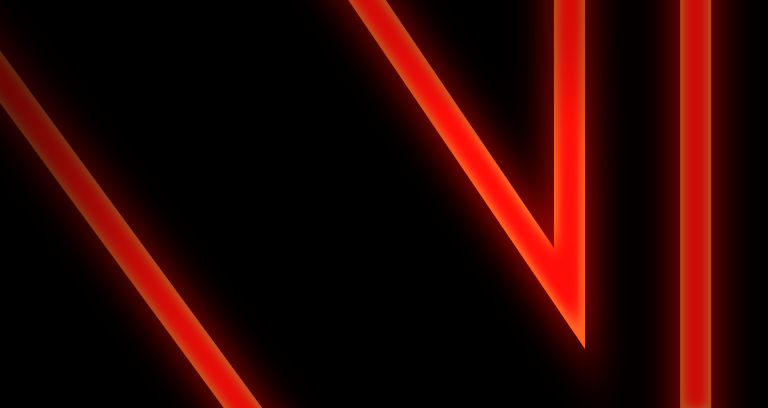
A WebGL 1 fragment shader for this background:

```glsl
precision highp float;
// Neon beams on black: a slanted bar, a sharp chevron and an upright bar.
// Each is built from half-plane distances; Gaussian-blurred coverage of
// those half-planes gives both the outer red glow and the hot inner core.

uniform vec2 u_resolution;

const float WIDTH = 0.076;  // beam width, in canvas heights

// Coverage of a half-plane blurred by a Gaussian of the given sigma.
float softEdge(float d, float sigma) {
  float x = clamp(d / sigma, -4.0, 4.0);
  return 1.0 / (1.0 + exp(-1.6 * x - 0.07 * x * x * x));
}

// Blurred straight beam; d is the distance from its first edge.
float softBar(float d, float sigma) {
  return softEdge(d, sigma) - softEdge(d - WIDTH, sigma);
}

// Blurred chevron: an outer wedge minus the same wedge moved inwards.
float softChevron(vec2 d, float sigma) {
  vec2 inner = d - WIDTH;
  return softEdge(d.x, sigma) * softEdge(d.y, sigma)
       - softEdge(inner.x, sigma) * softEdge(inner.y, sigma);
}

// Antialiased mask of a beam.
float beamMask(float d) {
  float inside = 0.5 * WIDTH - abs(d - 0.5 * WIDTH);
  return clamp(0.5 + inside * u_resolution.y, 0.0, 1.0);
}

// Paints one beam over the colour: orange rim, red core.
vec3 paintBeam(vec3 base, float mask, float core, float power) {
  vec3 rim = vec3(1.0, 0.38, 0.14);
  vec3 heart = vec3(1.13, 0.05, 0.03);
  vec3 beam = power * mix(rim, heart, smoothstep(0.48, 0.92, core));
  return mix(base, beam, mask);
}

void main() {
  vec2 p = gl_FragCoord.xy / u_resolution.y;

  // Distances from the beam edges
  float slant = dot(p - vec2(0.5956, 0.0), vec2(0.8065, 0.5913)) + 0.5 * WIDTH;
  vec2 tip = vec2(1.4338, 0.1446);
  vec2 wedge = vec2(dot(p - tip, vec2(0.8276, 0.5613)), tip.x - p.x);
  float upright = p.x - 1.667;

  // Brightness along each beam
  float slantPower = mix(0.36, 0.8, smoothstep(-0.05, 0.55, p.x));
  float wedgePower = mix(1.0, 0.74, smoothstep(0.45, 1.0, p.y));
  float uprightPower = 0.71;

  // Wide red glow
  float spread = 0.05;
  float glow = softBar(slant, spread) * slantPower
             + softChevron(wedge, spread) * wedgePower
             + softBar(upright, spread) * uprightPower * 1.15;
  vec3 color = glow * vec3(0.93, 0.015, 0.005);

  // Crisp beams with a narrow blur as core
  float tight = 0.025;
  float uprightCore = softBar(upright, tight) * softEdge(p.y + 0.015, 0.02);
  color = paintBeam(color, beamMask(slant), softBar(slant, tight), slantPower);
  color = paintBeam(color, beamMask(min(wedge.x, wedge.y)),
                    softChevron(wedge, tight), wedgePower);
  color = paintBeam(color, beamMask(upright), uprightCore, uprightPower);

  gl_FragColor = vec4(clamp(color, 0.0, 1.0), 1.0);
}
```
